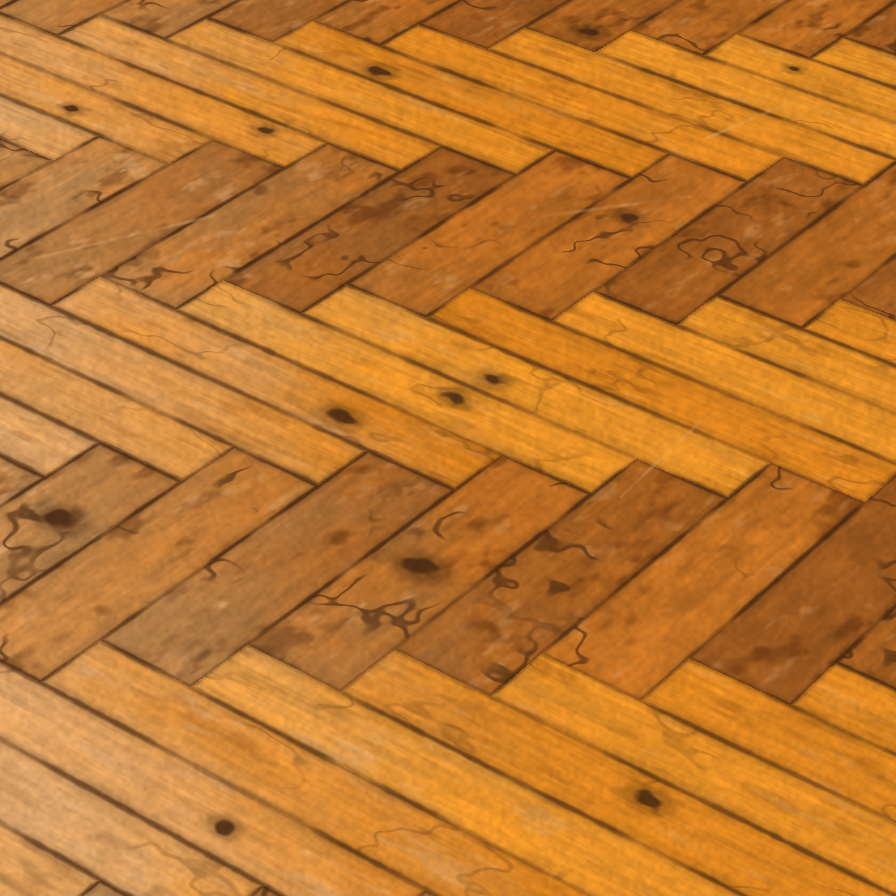
This texture is drawn by a three.js fragment shader. Its source:

```glsl
#define PLANK_RATIO 5.0
#define PERSPECTIVE 0.081
#define SEAM_WIDTH 0.0042
#define KNOT_CHANCE 0.36
#define KNOT_RADIUS 0.15
#define GRAIN 0.11
#define BLOTCH 0.24
#define SPECKLE 0.09
#define FADE_REACH 0.72
#define SCRATCHES 7

varying vec2 vUv;

const vec3 HONEY_DEEP = vec3(0.83, 0.485, 0.11);
const vec3 HONEY_BRIGHT = vec3(0.90, 0.57, 0.16);
const vec3 HONEY_FADED = vec3(0.87, 0.66, 0.45);
const vec3 BROWN_DEEP = vec3(0.59, 0.335, 0.12);
const vec3 BROWN_BRIGHT = vec3(0.76, 0.44, 0.14);
const vec3 BROWN_FADED = vec3(0.76, 0.56, 0.35);
const vec3 DIRT = vec3(0.27, 0.15, 0.07);

float hash(vec2 p) {
  vec3 q = fract(vec3(p.xyx) * 0.1031);
  q += dot(q, q.yzx + 33.33);
  return fract((q.x + q.y) * q.z);
}

float noise(vec2 p) {
  vec2 i = floor(p), f = fract(p);
  f = f * f * (3.0 - 2.0 * f);
  return mix(mix(hash(i), hash(i + vec2(1, 0)), f.x),
             mix(hash(i + vec2(0, 1)), hash(i + vec2(1, 1)), f.x), f.y);
}

float fbm(vec2 p) {
  return 0.53 * noise(p) + 0.29 * noise(p * 2.1 + 7.3) + 0.18 * noise(p * 4.3 + 19.1);
}

// Canvas position to floor grid; z is the perspective depth
vec3 floorGrid(vec2 uv) {
  vec2 p = vec2(uv.x, 1.0 - uv.y);
  vec2 rowStep = vec2(0.1376, 0.0042);
  vec2 depthStep = vec2(0.0599, 0.1471) + PERSPECTIVE * p;
  vec2 r = p - vec2(0.3867, 0.317);
  float det = rowStep.x * depthStep.y - rowStep.y * depthStep.x;
  float along = (r.x * depthStep.y - r.y * depthStep.x) / det;
  float depth = (rowStep.x * r.y - rowStep.y * r.x) / det;
  float skew = 0.5 * PLANK_RATIO * depth;
  return vec3(along + skew, along - skew + 1.0, depth);
}

float segmentDistance(vec2 p, vec2 a, vec2 b) {
  vec2 ab = b - a;
  return length(p - a - ab * clamp(dot(p - a, ab) / dot(ab, ab), 0.0, 1.0));
}

void main() {
  // Herringbone: plank kind, identity and local position
  vec3 grid = floorGrid(vUv);
  vec2 cell = floor(grid.xy), f = fract(grid.xy);
  float d = mod(cell.x - cell.y, 2.0 * PLANK_RATIO);
  bool honey = d < PLANK_RATIO - 0.5;
  float back = 2.0 * PLANK_RATIO - 1.0 - d;
  vec2 plank = honey ? vec2(d + f.x, f.y) : vec2(back + f.y, f.x);
  vec2 id = honey ? cell - vec2(d, 0.0) : cell - vec2(0.0, back);
  id += honey ? 40.0 : 140.0;
  vec2 unitSize = (honey ? vec2(0.09, 0.05) : vec2(0.05, 0.09)) / (1.0 - PERSPECTIVE * grid.z);
  vec2 local = plank + vec2(hash(id + 3.0), hash(id + 8.0)) * 60.0;

  // Base tone, faded towards the left
  float tone = hash(id);
  float patches = fbm(local * vec2(0.8, 1.7));
  float fade = 1.0 - smoothstep(0.0, FADE_REACH, vUv.x + 0.18 * vUv.y + 0.35 * (patches - 0.5));
  fade *= 0.75 + 0.35 * hash(id + 21.0);
  vec3 color = honey ? mix(HONEY_DEEP, HONEY_BRIGHT, tone) : mix(BROWN_DEEP, BROWN_BRIGHT, tone);
  color = mix(color, honey ? HONEY_FADED : BROWN_FADED, fade * 0.85);

  // Grain and blotches
  float grain = noise(local * vec2(1.6, 13.0)) + 0.6 * noise(local * vec2(4.0, 29.0)) - 0.8;
  color *= 1.0 + GRAIN * grain + BLOTCH * (honey ? 0.55 : 1.0) * (patches - 0.5);
  float stain = smoothstep(0.60, 0.82, fbm(local * vec2(1.5, 3.2) + 31.0));
  color = mix(color, color * vec3(0.72, 0.66, 0.6), stain * (honey ? 0.35 : 0.75));
  float bare = smoothstep(0.64, 0.85, fbm(local * vec2(1.8, 5.0) + 57.0));
  color = mix(color, HONEY_FADED, bare * (0.25 + 0.4 * fade));

  // Meandering cracks on some brown planks
  float crackLine = 1.0 - smoothstep(0.008, 0.04, abs(fbm(local * vec2(1.2, 1.6) + 83.0) - 0.5));
  float crackArea = smoothstep(0.58, 0.75, noise(local * 1.1 + 11.0));
  color = mix(color, DIRT, crackLine * crackArea * (honey ? 0.2 : 0.6));

  // Knots with a soft halo
  vec2 knotCenter = vec2(0.5 + 4.0 * hash(id + 13.0), 0.25 + 0.5 * hash(id + 17.0));
  float knotSize = KNOT_RADIUS * (0.6 + 0.6 * hash(id + 29.0));
  float knot = length(plank - knotCenter) + 0.09 * (noise(local * 9.0) - 0.5);
  float hasKnot = step(hash(id + 37.0), KNOT_CHANCE);
  color *= 1.0 - 0.22 * hasKnot * (1.0 - smoothstep(knotSize, knotSize * 2.4, knot));
  float core = 1.0 - smoothstep(knotSize * 0.55, knotSize * 1.15, knot);
  color = mix(color, DIRT, hasKnot * core * 0.82);

  // Worn seams
  vec2 edge = min(plank, vec2(PLANK_RATIO, 1.0) - plank) * unitSize;
  float gap = min(edge.x, edge.y) + 0.0012 * (noise(vUv * 90.0) - 0.5);
  float wear = 0.4 + 0.6 * smoothstep(0.25, 0.7, noise(grid.xy * 1.7 + 5.0));
  float seam = 1.0 - smoothstep(0.0004, SEAM_WIDTH, gap);
  float grime = 1.0 - smoothstep(0.0, SEAM_WIDTH * 2.6, gap);
  color *= 1.0 - 0.14 * grime * wear;
  color = mix(color, DIRT, seam * wear * (honey ? 0.62 : 0.78));

  // Pale scratches
  for (int k = 0; k < SCRATCHES; k++) {
    vec2 seed = vec2(float(k) * 5.0 + 2.0, 61.0);
    vec2 start = vec2(hash(seed), hash(seed + 1.7));
    vec2 reach = vec2(0.05 + 0.15 * hash(seed + 3.1), 0.12 * hash(seed + 4.9) - 0.03);
    float scratch = 1.0 - smoothstep(0.0006, 0.0028, segmentDistance(vUv, start, start + reach));
    color = mix(color, HONEY_FADED, 0.4 * scratch * noise(vUv * 40.0 + seed));
  }

  // Fine surface speckle
  float speckle = noise(vUv * 210.0) + 0.7 * noise(vUv * 105.0 + 9.0) - 0.85;
  color *= 1.0 + SPECKLE * speckle;
  gl_FragColor = vec4(clamp(color, 0.0, 1.0), 1.0);
}
```
